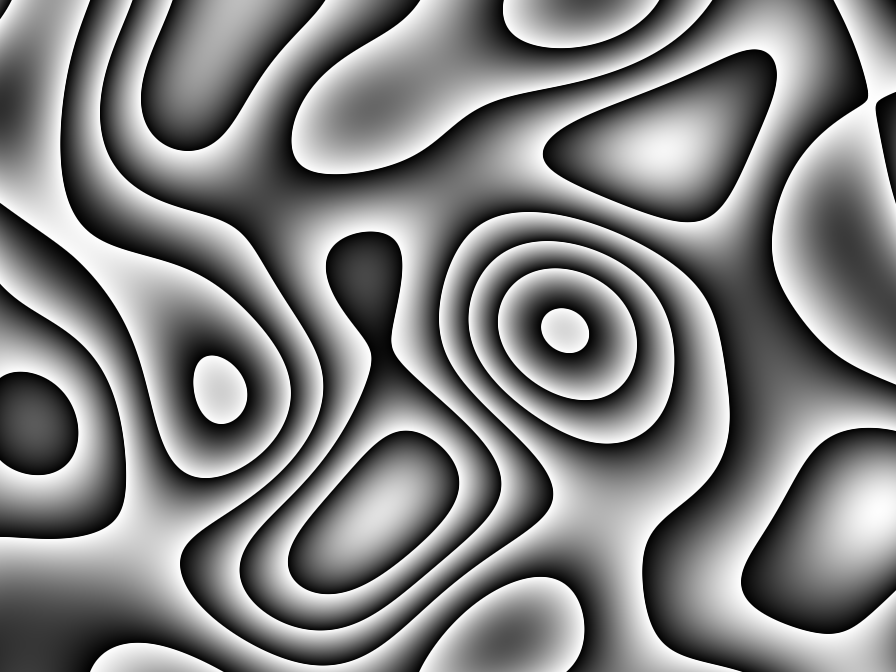
Give the GLSL for this pattern, as a Shadertoy shader.

```glsl
// Flowing grey contour bands: layered sines wrapped into a sharp-edged sawtooth ramp.

const float PI = 3.14159265;
const int WAVE_COUNT = 8;
const float LOW_FREQUENCY = 8.0;    // radians per canvas height
const float HIGH_FREQUENCY = 18.0;
const float BAND_COUNT = 0.52;      // bands spanned by one wave's amplitude

float hash(float n) {
    return fract(sin(n * 12.9898 + 4.137) * 437.585);
}

// One plane wave travelling along the given angle.
float planeWave(vec2 p, float angle, float frequency, float phase) {
    return sin(dot(p, vec2(cos(angle), sin(angle))) * frequency + phase);
}

// Smooth isotropic height field: directions fan over a half turn,
// frequencies are shuffled among them, longer waves are stronger.
float heightField(vec2 p, float seed) {
    float height = 0.0;
    for (int i = 0; i < WAVE_COUNT; i++) {
        float n = float(i);
        float count = float(WAVE_COUNT);
        float rank = (mod(n * 3.0, count) + 0.5) / count;
        float angle = PI * (n + 0.6 * hash(n + seed)) / count;
        float frequency = mix(LOW_FREQUENCY, HIGH_FREQUENCY, rank);
        float phase = 2.0 * PI * hash(n + seed + 31.7);
        height += mix(1.25, 0.75, rank) * planeWave(p, angle, frequency, phase);
    }
    return height;
}

// Rising ramp repeated every unit, with its drop softened over the given width.
float smoothSawtooth(float value, float width) {
    float fromDrop = value - floor(value + 0.5);
    return fromDrop + 1.0 - smoothstep(-0.5 * width, 0.5 * width, fromDrop);
}

void mainImage(out vec4 fragColor, in vec2 fragCoord) {
    vec2 p = fragCoord / iResolution.y;
    float level = BAND_COUNT * heightField(p, 5.0);
    float edgeWidth = clamp(fwidth(level), 0.0001, 0.5);
    float grey = smoothSawtooth(level, edgeWidth);
    fragColor = vec4(vec3(clamp(grey, 0.0, 1.0)), 1.0);
}
```
